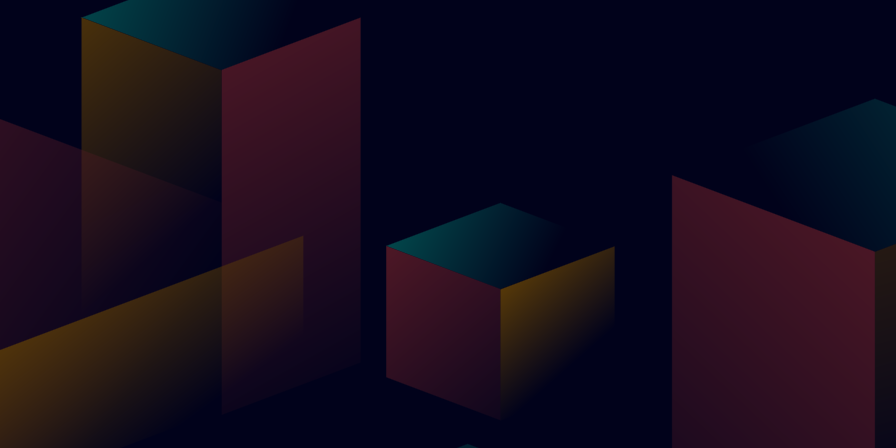
Give the GLSL for this background, as a WebGL 1 fragment shader.

```glsl
precision highp float;
uniform vec2 u_resolution;

const float SLOPE = 0.377;
const vec3 NIGHT = vec3(0.004, 0.008, 0.105);
const vec3 RED = vec3(0.33, 0.10, 0.15);
const vec3 AMBER = vec3(0.35, 0.23, 0.03);
const vec3 TEAL = vec3(0.01, 0.30, 0.31);

// Smooth coverage from a signed distance, positive inside
float cover(float d) {
  return clamp(d * u_resolution.y / 1.3 + 0.5, 0.0, 1.0);
}

// Linear fade: 1 at a, 0 at b
float fade(vec2 p, vec2 a, vec2 b) {
  vec2 axis = b - a;
  return 1.0 - clamp(dot(p - a, axis) / dot(axis, axis), 0.0, 1.0);
}

// Upright parallelogram: top left corner, width, height, slope of its top edge
float wall(vec2 p, vec2 corner, vec2 size, float slope) {
  float x = p.x - corner.x;
  float depth = (corner.y + slope * x - p.y) * 0.936;
  return cover(min(x, size.x - x)) * cover(min(depth, size.y * 0.936 - depth));
}

// Flat rhombus seen from above
float lid(vec2 p, vec2 center, float halfWidth) {
  vec2 q = abs(p - center);
  return cover((SLOPE * (halfWidth - q.x) - q.y) * 0.936);
}

void main() {
  vec2 p = gl_FragCoord.xy / u_resolution * vec2(2.0, 1.0);
  vec3 color = NIGHT;

  // Tall tower
  color = mix(color, TEAL, 0.85 * lid(p, vec2(0.495, 0.961), 0.312)
    * fade(p, vec2(0.20, 0.97), vec2(0.60, 0.82)));
  color = mix(color, AMBER, 0.82 * wall(p, vec2(0.182, 0.961), vec2(0.313, 0.9), -SLOPE)
    * fade(p, vec2(0.18, 0.96), vec2(0.51, 0.575)));
  color = mix(color, RED, 0.9 * wall(p, vec2(0.495, 0.844), vec2(0.31, 0.77), SLOPE)
    * fade(p, vec2(0.56, 0.95), vec2(0.98, 0.20)));

  // Translucent walls at the left
  color = mix(color, RED, 0.62 * wall(p, vec2(-0.1, 0.772), vec2(0.595, 0.9), -SLOPE)
    * fade(p, vec2(-0.10, 0.75), vec2(0.45, 0.35)));
  color = mix(color, AMBER, 0.84 * wall(p, vec2(-0.1, 0.181), vec2(0.777, 0.32), SLOPE)
    * fade(p, vec2(-0.02, 0.20), vec2(0.20, -0.10)));

  // Small cube
  color = mix(color, TEAL, 0.9 * lid(p, vec2(1.117, 0.451), 0.255)
    * fade(p, vec2(0.87, 0.45), vec2(1.17, 0.30)));
  color = mix(color, RED, 0.92 * wall(p, vec2(0.862, 0.451), vec2(0.255, 0.293), -SLOPE)
    * fade(p, vec2(0.86, 0.45), vec2(1.22, 0.02)));
  color = mix(color, AMBER, 0.95 * wall(p, vec2(1.117, 0.354), vec2(0.255, 0.293), SLOPE)
    * fade(p, vec2(1.117, 0.354), vec2(1.27, 0.18)));

  // Large block at the right
  color = mix(color, TEAL, 0.52 * lid(p, vec2(1.953, 0.609), 0.453)
    * fade(p, vec2(2.10, 0.75), vec2(1.75, 0.52)));
  color = mix(color, RED, 0.87 * wall(p, vec2(1.5, 0.609), vec2(0.453, 0.9), -SLOPE)
    * fade(p, vec2(1.95, 0.44), vec2(1.25, -0.30)));
  color = mix(color, AMBER, 0.4 * wall(p, vec2(1.953, 0.438), vec2(0.453, 0.9), SLOPE)
    * fade(p, vec2(1.95, 0.44), vec2(2.10, -0.10)));

  // Tip of a hidden block at the lower edge
  color = mix(color, TEAL, 0.4 * lid(p, vec2(1.044, -0.087), 0.255));

  gl_FragColor = vec4(color, 1.0);
}
```
